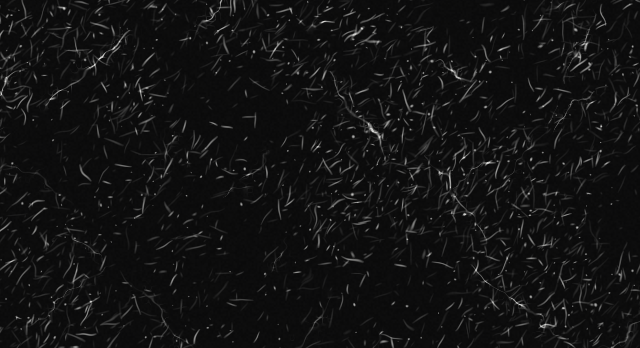
Reproduce this texture procedurally as a WebGL 1 fragment shader.

```glsl
precision highp float;
// Black marble: a near-black ground covered by clustered hairline scratches,
// mineral specks and a few longer, jagged, broken veins with crackled edges.
// Each feature is scattered by hashed grid cells and drawn as a segment distance.

uniform vec2 u_resolution;

// Sizes are fractions of the canvas height.
const vec3 GROUND = vec3(0.043, 0.043, 0.044);
const vec3 MINERAL = vec3(0.93, 0.93, 0.92);
const float GRAIN = 0.016;
const float LEAN = 0.88;            // main direction, radians
const float SCRATCH_SPREAD = 1.5;
const float SCRATCH_CELL = 0.038;
const float SCRATCH_WIDTH = 0.0014;
const float SCRATCH_FAINT = 0.08;
const float SCRATCH_BRIGHT = 0.68;
const float SPECK_CELL = 0.032;
const float SPECK_SHARE = 0.38;
const float VEIN_CELL = 0.27;
const float VEIN_SHARE = 0.8;
const float VEIN_WIDTH = 0.0019;
const float HALO_WIDTH = 0.011;

vec4 hash4(vec2 p) {
  vec4 q = fract(p.xyxy * vec4(0.1031, 0.1030, 0.0973, 0.1099));
  q += dot(q, q.wzxy + 33.33);
  return fract((q.xxyz + q.yzzw) * q.zywx);
}

float noise(vec2 p) {
  vec2 i = floor(p), f = fract(p);
  f = f * f * (3.0 - 2.0 * f);
  float low = mix(hash4(i).x, hash4(i + vec2(1.0, 0.0)).x, f.x);
  float high = mix(hash4(i + vec2(0.0, 1.0)).x, hash4(i + 1.0).x, f.x);
  return mix(low, high, f.y);
}

vec2 wobble(vec2 p, float frequency) {
  return vec2(noise(p * frequency + 17.0), noise(p * frequency + 59.0)) - 0.5;
}

// Distance to a centred segment, and position along it from -1 to 1.
vec2 segment(vec2 p, float angle, float halfLength) {
  vec2 dir = vec2(cos(angle), sin(angle));
  float along = clamp(dot(p, dir), -halfLength, halfLength);
  return vec2(length(p - dir * along), along / halfLength);
}

float cover(float dist, float width, float px) {
  return 1.0 - smoothstep(max(width - px, 0.0), width + px, dist);
}

// Share of cells that hold a scratch: dense thickets and calm gaps.
float density(vec2 p) {
  float n = 0.6 * noise(p * 3.5 + 5.0) + 0.4 * noise(p * 9.0 + 31.0);
  return mix(0.18, 1.0, smoothstep(0.28, 0.7, n));
}

float scratches(vec2 p, float cell, float seed, float px) {
  float ink = 0.0;
  vec2 home = floor(p / cell);
  for (int y = -1; y <= 1; y++) {
    for (int x = -1; x <= 1; x++) {
      vec2 id = home + vec2(float(x), float(y));
      vec4 place = hash4(id + seed);
      vec4 form = hash4(id + seed + 71.0);
      vec2 center = (id + place.xy) * cell;
      float angle = LEAN + SCRATCH_SPREAD * (form.x + form.y - 1.0);
      float halfLength = cell * mix(0.1, 0.7, form.z * form.z);
      vec2 s = segment(p - center, angle, halfLength);
      float tone = mix(SCRATCH_FAINT, SCRATCH_BRIGHT, pow(place.w, 3.0));
      tone *= 1.0 - 0.6 * s.y * s.y;
      tone *= step(place.z, density(center));
      ink = max(ink, tone * cover(s.x, SCRATCH_WIDTH, px));
    }
  }
  return ink;
}

float specks(vec2 p, float px) {
  vec2 id = floor(p / SPECK_CELL);
  vec4 h = hash4(id + 211.0);
  vec2 center = (id + 0.2 + 0.6 * h.xy) * SPECK_CELL;
  float radius = mix(0.0008, 0.0036, pow(h.z, 4.0));
  float present = step(h.w, SPECK_SHARE * density(center));
  return present * mix(0.2, 0.7, h.z) * cover(length(p - center), radius, px);
}

// x: broken vein line, y: halo around it.
vec2 veins(vec2 p, float px) {
  vec2 result = vec2(0.0);
  vec2 home = floor(p / VEIN_CELL);
  for (int y = -1; y <= 1; y++) {
    for (int x = -1; x <= 1; x++) {
      vec2 id = home + vec2(float(x), float(y));
      vec4 place = hash4(id + 307.0);
      vec4 form = hash4(id + 401.0);
      float crossing = step(0.7, form.y) * 1.6;   // some veins lean the other way
      float angle = LEAN + crossing + 0.7 * (form.x - 0.5);
      vec2 s = segment(p - (id + place.xy) * VEIN_CELL, angle, mix(0.05, 0.17, form.z));
      float strength = mix(0.3, 1.0, form.w * form.w) * step(place.z, VEIN_SHARE);
      strength *= 1.0 - 0.7 * s.y * s.y;
      float line = cover(s.x, VEIN_WIDTH * (0.4 + strength), px);
      result = max(result, strength * vec2(line, exp(-s.x / HALO_WIDTH)));
    }
  }
  return result;
}

void main() {
  float px = 1.0 / u_resolution.y;
  vec2 p = gl_FragCoord.xy * px + 3.0;
  vec2 bent = p + 0.012 * wobble(p, 30.0);
  vec2 jagged = p + 0.05 * wobble(p, 9.0) + 0.022 * wobble(p, 45.0);

  // Veins, with crackle filling their halo.
  vec2 vein = veins(jagged, px);
  float broken = smoothstep(0.3, 0.7, noise(p * 38.0));
  float ridge = 1.0 - abs(2.0 * noise(p * 75.0 + 90.0) - 1.0);
  float ink = vein.x * mix(0.2, 0.85, broken);
  ink += 0.55 * vein.y * smoothstep(0.72, 1.0, ridge) * broken;

  // Scratches in layers of growing size, brighter beside the veins.
  float hair = 0.0;
  for (int i = 0; i < 4; i++) {
    float layer = float(i);
    hair += scratches(bent, SCRATCH_CELL + 0.006 * layer, 37.0 * layer, px);
  }
  ink += hair * (0.9 + 0.8 * vein.y) + specks(bent, px);

  // Ground with fine grain.
  float grain = GRAIN * (noise(p * 190.0) - 0.3);
  gl_FragColor = vec4(mix(GROUND + grain, MINERAL, clamp(ink, 0.0, 0.88)), 1.0);
}
```
